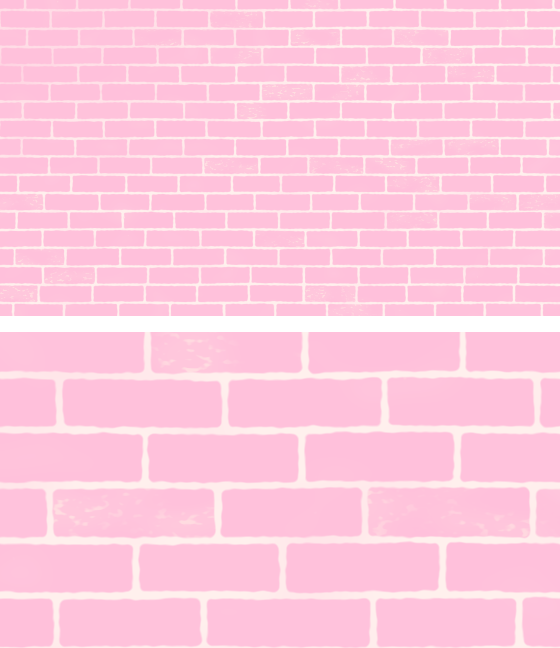
Top: the whole. Bottom: its middle third, enlarged.
Reproduce this texture procedurally as a WebGL 1 fragment shader.

```glsl
precision highp float;
// Painted pink brick wall in running bond with thin cream joints.
// Each brick is a rounded box between two jittered joints; gradient noise
// bends the courses, roughens the edges and scuffs a few of the bricks.

uniform vec2 u_resolution;

// Lengths are in canvas heights
#define COURSE 0.0579
#define BRICK_LENGTH 0.1667
#define FIRST_JOINT 0.0417
#define HALF_GAP 0.0036
#define CORNER 0.0055
#define SOFTNESS 0.0014
#define JOINT_JITTER 0.09
#define WORN_SHARE 0.13
#define PINK vec3(1.0, 0.757, 0.859)
#define CREAM vec3(1.0, 0.94, 0.93)
#define SCUFF vec3(1.0, 0.885, 0.885)

float hash(vec2 p) {
  vec3 q = fract(vec3(p.xyx) * 0.1031);
  q += dot(q, q.yzx + 33.33);
  return fract((q.x + q.y) * q.z);
}

float cornerSlope(vec2 cell, vec2 offset) {
  float angle = 6.2832 * hash(cell + 71.0);
  return dot(vec2(cos(angle), sin(angle)), offset);
}

// Gradient noise, roughly -0.7 to 0.7
float noise(vec2 p) {
  vec2 i = floor(p), f = fract(p);
  vec2 w = f * f * f * (f * (f * 6.0 - 15.0) + 10.0);
  vec2 e = vec2(1.0, 0.0);
  float low = mix(cornerSlope(i, f), cornerSlope(i + e, f - e), w.x);
  float high = mix(cornerSlope(i + e.yx, f - e.yx), cornerSlope(i + 1.0, f - 1.0), w.x);
  return mix(low, high, w.y);
}

// Position of a vertical joint, in brick lengths
float jointAt(float column, float course) {
  return column + JOINT_JITTER * (hash(vec2(column, course) + 19.0) - 0.5);
}

// Sideways shift of a course: half bond, leftward drift, broken bond at the foot
float courseShift(float course) {
  float bond = 0.47 + 0.5 * mod(course, 2.0);
  float drift = 0.17 * (1.0 - smoothstep(2.0, 11.0, course));
  float foot = 0.45 * step(course, 0.5);
  return bond - drift + foot + 0.05 * (hash(vec2(course, 5.0)) - 0.5);
}

float roundedBox(vec2 p, vec2 halfSize, float radius) {
  vec2 q = abs(p) - halfSize + radius;
  return length(max(q, 0.0)) + min(max(q.x, q.y), 0.0) - radius;
}

void main() {
  vec2 p = gl_FragCoord.xy / u_resolution.y;
  vec2 uv = gl_FragCoord.xy / u_resolution;
  float pixel = 1.0 / u_resolution.y;

  // Slightly uneven courses
  vec2 bent = p + vec2(0.0012 * noise(p * 24.0 + 40.0),
                       0.0028 * noise(p * vec2(3.5, 6.0)));
  float rowPosition = (bent.y - FIRST_JOINT) / COURSE;
  float course = floor(rowPosition);

  // Brick between the two nearest joints
  float along = bent.x / BRICK_LENGTH - courseShift(course);
  float column = floor(along);
  column -= step(along, jointAt(column, course));
  column += step(jointAt(column + 1.0, course), along);
  float left = jointAt(column, course);
  float right = jointAt(column + 1.0, course);
  vec2 brick = vec2(column, course);
  float seed = hash(brick + 7.0);

  vec2 local = vec2((along - 0.5 * (left + right)) * BRICK_LENGTH,
                    (fract(rowPosition) - 0.5) * COURSE);
  local.y += local.x * 0.016 * (hash(brick + 53.0) - 0.5);
  vec2 halfSize = 0.5 * vec2((right - left) * BRICK_LENGTH, COURSE) - HALF_GAP;
  halfSize.y -= 0.0008 * (seed - 0.5);

  // Chipped edge
  float edge = roundedBox(local, halfSize, CORNER);
  edge += 0.0018 * noise(p * 32.0) + 0.0016 * noise(p * 95.0 + 13.0);
  float soft = max(SOFTNESS, 0.8 * pixel);
  float mortar = smoothstep(-soft, soft, edge);

  // Paint hides part of the mortar, most of all at the upper left
  float painted = 0.4 * (1.0 - smoothstep(0.1, 0.6, length(uv - vec2(0.0, 0.95))));
  painted += 0.45 * max(noise(p * 7.0 + 31.0), 0.0);
  vec3 joint = mix(CREAM, PINK, clamp(painted, 0.0, 0.7));

  // Faint clouding, then scratches and pale patches on worn bricks
  float cloud = smoothstep(0.15, 0.7, noise(p * vec2(9.0, 14.0) + 60.0));
  float worn = step(1.0 - WORN_SHARE, hash(brick + 91.0));
  float patchy = smoothstep(-0.3, 0.4, noise(p * vec2(12.0, 22.0) + 9.0));
  float grain = noise(p * vec2(65.0, 130.0)) + 0.5 * noise(p * vec2(150.0, 230.0));
  float scratch = smoothstep(0.12, 0.5, grain);
  float speck = smoothstep(0.5, 0.62, noise(p * 85.0 + 27.0)) * cloud;
  float scuff = worn * patchy * (0.2 + 0.65 * scratch) + 0.14 * cloud + 0.6 * speck;

  vec3 face = PINK + vec3(0.0, 0.008, 0.005) * (seed - 0.5);
  face = mix(face, SCUFF, clamp(scuff, 0.0, 0.9));
  gl_FragColor = vec4(mix(face, joint, mortar), 1.0);
}
```
